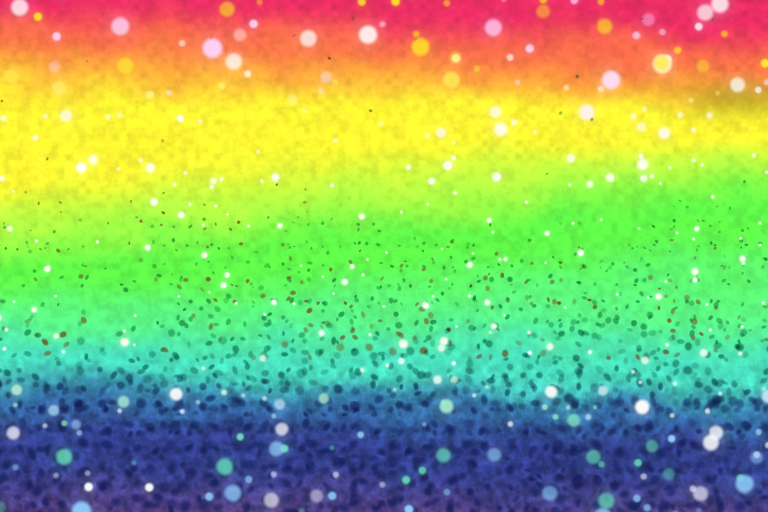
Give the GLSL for this texture, as a Shadertoy shader.

```glsl
// Rainbow glitter sheet: blurred colour bands, dark flakes and bright bokeh discs.

float hash(vec2 p) {
    return fract(sin(dot(p, vec2(127.1, 311.7))) * 43758.5453);
}

vec2 hash2(vec2 p) {
    return vec2(hash(p), hash(p + 37.3));
}

float noise(vec2 p) {
    vec2 i = floor(p), f = fract(p);
    f = f * f * (3.0 - 2.0 * f);
    return mix(mix(hash(i), hash(i + vec2(1, 0)), f.x),
               mix(hash(i + vec2(0, 1)), hash(i + vec2(1, 1)), f.x), f.y);
}

float fbm(vec2 p) {
    float sum = 0.0, amp = 0.5;
    for (int i = 0; i < 4; i++) {
        sum += amp * noise(p);
        p = mat2(1.6, 1.2, -1.2, 1.6) * p + 7.1;
        amp *= 0.5;
    }
    return sum / 0.9375;
}

// Colour bands from red at depth 0 (top) to violet at depth 1 (bottom)
vec3 rainbow(float t) {
    vec3 c = mix(vec3(0.92, 0.18, 0.39), vec3(0.98, 0.44, 0.29), smoothstep(0.0, 0.09, t));
    c = mix(c, vec3(1.0, 0.65, 0.24), smoothstep(0.08, 0.15, t));
    c = mix(c, vec3(1.0, 0.97, 0.20), smoothstep(0.13, 0.22, t));
    c = mix(c, vec3(0.73, 1.0, 0.27), smoothstep(0.27, 0.38, t));
    c = mix(c, vec3(0.38, 0.98, 0.29), smoothstep(0.36, 0.48, t));
    c = mix(c, vec3(0.36, 0.97, 0.53), smoothstep(0.50, 0.63, t));
    c = mix(c, vec3(0.29, 0.88, 0.75), smoothstep(0.61, 0.71, t));
    c = mix(c, vec3(0.21, 0.44, 0.65), smoothstep(0.71, 0.80, t));
    c = mix(c, vec3(0.20, 0.25, 0.55), smoothstep(0.78, 0.87, t));
    return mix(c, vec3(0.35, 0.25, 0.50), smoothstep(0.90, 1.03, t));
}

// Distance out of focus: 0 near the middle, 1 at the top and bottom
float defocus(float t) {
    return smoothstep(0.05, 0.45, abs(t - 0.52));
}

vec3 addFlakes(vec3 col, vec2 p, float seed, float pixel) {
    float cell = 0.036 + 0.004 * seed;
    vec2 id = floor(p / cell + seed * 0.37) + seed * 71.0;
    vec2 rnd = hash2(id);
    vec2 centre = (id - seed * 71.0 - seed * 0.37 + 0.25 + 0.5 * rnd) * cell;
    float t = 1.0 - centre.y;
    float cluster = smoothstep(0.3, 0.65, fbm(centre * vec2(5.0, 9.0) + 3.0));
    float density = smoothstep(0.32, 0.56, t) * mix(0.12, 0.75, cluster);
    density = mix(density, 0.7, smoothstep(0.62, 0.82, t));
    if (hash(id + 5.7) > density) return col;

    // Small turned ellipse, softer toward the bottom
    float angle = 6.283 * hash(id + 9.1);
    vec2 d = mat2(cos(angle), sin(angle), -sin(angle), cos(angle)) * (p - centre);
    d.y *= 1.0 + 0.8 * rnd.x;
    float radius = mix(0.0032, 0.0095, smoothstep(0.4, 0.9, t)) * (0.6 + 0.6 * rnd.y);
    float soft = pixel + radius * mix(0.4, 1.1, defocus(t));
    float mask = 1.0 - smoothstep(-soft * 0.5, soft * 0.5, length(d) - radius);

    vec3 warm = vec3(0.45, 0.30, 0.12);
    vec3 tint = mix(col * vec3(0.25, 0.55, 0.50), warm, step(0.72, hash(id + 2.3)) * step(t, 0.7));
    tint = mix(tint, vec3(0.10, 0.12, 0.40), 0.7 * smoothstep(0.68, 0.82, t));
    return mix(col, tint, mask * (0.3 + 0.5 * hash(id + 4.4)));
}

vec3 addBokeh(vec3 col, vec2 p, float seed, float cell, float size, float pixel) {
    vec2 id = floor(p / cell + seed * 0.41) + seed * 53.0;
    vec2 rnd = hash2(id);
    vec2 centre = (id - seed * 53.0 - seed * 0.41 + 0.22 + 0.56 * rnd) * cell;
    float t = 1.0 - centre.y, pick = hash(id + 8.8);
    if (hash(id + 1.9) > 0.27) return col;

    float radius = size * (0.0065 + 0.0115 * defocus(t)) * (0.65 + 0.45 * rnd.x);
    float dist = length(p - centre);
    float soft = pixel + radius * 0.25;
    float disc = 1.0 - smoothstep(-soft, soft, dist - radius);
    float halo = exp(-dist * dist / (radius * radius * 2.2));

    // Yellow and pink above, white in the middle, cyan and green below
    vec3 top = mix(vec3(1.0, 0.90, 0.16), vec3(1.0, 0.82, 0.96), step(0.5, pick));
    vec3 low = mix(vec3(0.25, 0.85, 0.65), vec3(0.45, 0.75, 1.0), step(0.5, pick));
    vec3 tint = mix(vec3(1.0, 1.0, 0.95), top, 1.0 - smoothstep(0.10, 0.28, t));
    tint = mix(tint, low, smoothstep(0.65, 0.90, t) * 0.8);
    tint = mix(tint, vec3(1.0), step(0.68, rnd.y));
    float strength = mix(0.95, 0.35 + 0.65 * rnd.x, defocus(t));
    return mix(col, tint, strength * max(disc, 0.22 * halo));
}

void mainImage(out vec4 fragColor, in vec2 fragCoord) {
    vec2 p = fragCoord / iResolution.y;
    float x = fragCoord.x / iResolution.x;
    float depth = 1.0 - p.y, pixel = 1.0 / iResolution.y;

    // Bands lean differently in the red, green and blue regions
    float t = depth - 0.055 * (x - 0.3) * (1.0 - smoothstep(0.12, 0.26, depth));
    t += 0.13 * (x - 0.5) * smoothstep(0.22, 0.36, depth) * (1.0 - smoothstep(0.48, 0.64, depth));
    t -= 0.03 * (x - 0.4) * smoothstep(0.65, 0.75, depth);
    t += 0.06 * (fbm(p * vec2(9.0, 14.0)) - 0.5);
    vec3 col = rainbow(t);

    // Soft mottling, coarse at the bottom, with an olive smudge at the right
    float grain = fbm(p * 75.0) - 0.5;
    col *= 1.0 + grain * mix(0.22, 0.75, smoothstep(0.66, 0.85, depth));
    vec2 smudge = (p - vec2(1.44, 0.81)) / vec2(0.11, 0.035);
    col = mix(col, vec3(0.60, 0.48, 0.14), 0.55 * exp(-dot(smudge, smudge)));

    for (int i = 0; i < 5; i++) col = addFlakes(col, p, float(i), pixel);
    for (int i = 0; i < 2; i++) col = addBokeh(col, p, float(i) + 6.0, 0.060, 0.45, pixel);
    for (int i = 0; i < 3; i++) col = addBokeh(col, p, float(i) + 1.0, 0.105, 1.0, pixel);
    fragColor = vec4(clamp(col, 0.0, 1.0), 1.0);
}
```
